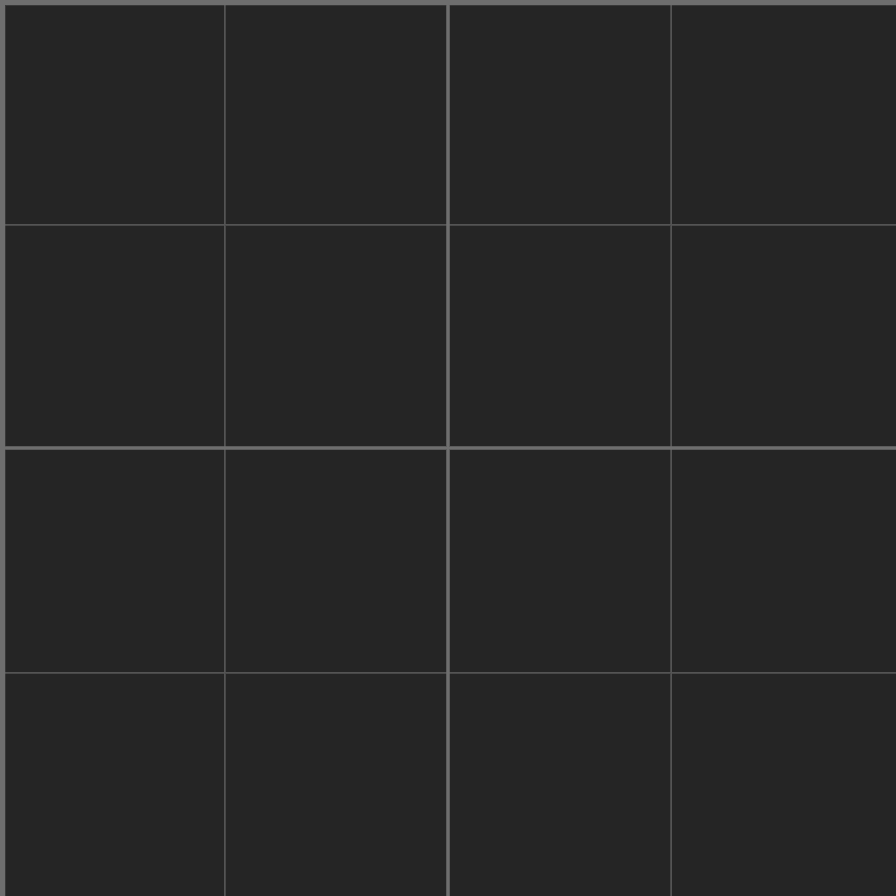
This pattern is drawn by a Shadertoy shader. Its source:

```glsl
// Dark panel ruled into a four by four grid, with heavier centre lines and a top-left border.

const vec3 PANEL_COLOR = vec3(0.147);
const vec3 MINOR_COLOR = vec3(0.33);
const vec3 MAJOR_COLOR = vec3(0.43);

const float UNIT = 1.0 / 512.0;         // finest line width, as a share of the canvas
const float MINOR_WIDTH = UNIT;
const float MAJOR_WIDTH = 2.0 * UNIT;
const float BORDER_WIDTH = 3.0 * UNIT;
const float MINOR_PITCH = 0.5;          // minor lines fall halfway between major ones
const float MINOR_SHIFT = 0.5 * UNIT;

// Antialiased coverage of a band reaching halfWidth from its axis.
float band(float dist, float halfWidth, float pixel) {
    return clamp((halfWidth - dist) / pixel + 0.5, 0.0, 1.0);
}

// Distance to the nearest line of a set centred in cells of the given pitch.
float repeatedLine(float position, float pitch) {
    return abs(fract(position / pitch) - 0.5) * pitch;
}

void mainImage(out vec4 fragColor, in vec2 fragCoord) {
    // Position measured from the top-left corner.
    vec2 uv = fragCoord / iResolution.xy;
    vec2 pos = vec2(uv.x, 1.0 - uv.y);
    vec2 pixel = 1.0 / iResolution.xy;

    // Minor lines: columns mirror about the centre, rows step evenly.
    float column = 0.5 - abs(pos.x - 0.5);
    float minor = max(
        band(repeatedLine(column - MINOR_SHIFT, MINOR_PITCH), 0.5 * MINOR_WIDTH, pixel.x),
        band(repeatedLine(pos.y - MINOR_SHIFT, MINOR_PITCH), 0.5 * MINOR_WIDTH, pixel.y));

    // Major lines through the centre.
    vec2 centerDist = abs(pos - 0.5);
    float major = max(
        band(centerDist.x, 0.5 * MAJOR_WIDTH, pixel.x),
        band(centerDist.y, 0.5 * MAJOR_WIDTH, pixel.y));

    // Border along the left and top edges.
    float border = max(
        band(pos.x, BORDER_WIDTH, pixel.x),
        band(pos.y, BORDER_WIDTH, pixel.y));

    // Heavier lines lie over the finer ones.
    vec3 color = mix(PANEL_COLOR, MINOR_COLOR, minor);
    color = mix(color, MAJOR_COLOR, max(major, border));
    fragColor = vec4(color, 1.0);
}
```
